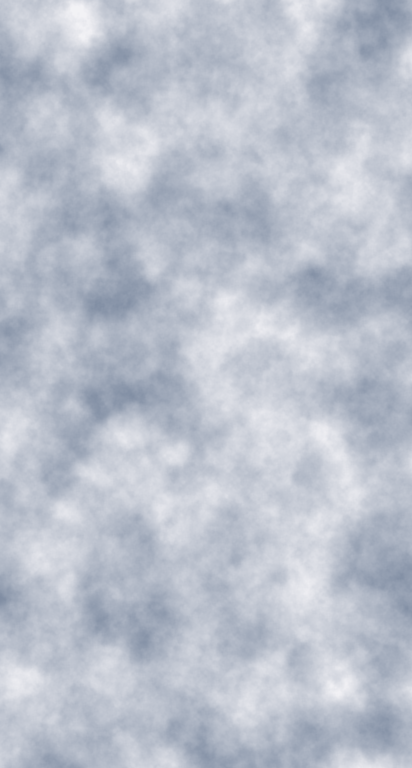
A WebGL 2 fragment shader for this texture:

```glsl
#version 300 es
precision highp float;

#define CELLS_PER_HEIGHT 12.5
#define OCTAVES 6
#define GAIN 0.575
#define LACUNARITY 2.03
#define CONTRAST 1.38
#define MEAN_TONE 0.518
#define SHADOW_COLOR vec3(0.500, 0.553, 0.638)
#define LIGHT_COLOR vec3(0.950, 0.948, 0.962)

uniform vec2 u_resolution;
out vec4 fragColor;

float hash(vec2 cell) {
    vec3 p = fract(cell.xyx * 0.1031);
    p += dot(p, p.yzx + 33.33);
    return fract((p.x + p.y) * p.z);
}

// Lattice values blended with a quintic curve, centred on zero
float valueNoise(vec2 p) {
    vec2 cell = floor(p);
    vec2 f = p - cell;
    vec2 w = f * f * f * (f * (f * 6.0 - 15.0) + 10.0);
    float lower = mix(hash(cell), hash(cell + vec2(1.0, 0.0)), w.x);
    float upper = mix(hash(cell + vec2(0.0, 1.0)), hash(cell + vec2(1.0)), w.x);
    return mix(lower, upper, w.y) - 0.5;
}

// Octaves are turned against each other to hide the lattice
float cloudNoise(vec2 p) {
    const mat2 turn = mat2(0.8, 0.6, -0.6, 0.8);
    float sum = 0.0;
    float total = 0.0;
    float amplitude = 1.0;
    for (int i = 0; i < OCTAVES; i++) {
        p = turn * p + vec2(17.3, 41.7);
        sum += amplitude * valueNoise(p);
        total += amplitude;
        amplitude *= GAIN;
        p *= LACUNARITY;
    }
    return sum / total;
}

void main() {
    vec2 uv = gl_FragCoord.xy / u_resolution.y;
    float tone = MEAN_TONE + CONTRAST * cloudNoise(uv * CELLS_PER_HEIGHT);
    vec3 color = mix(SHADOW_COLOR, LIGHT_COLOR, clamp(tone, 0.0, 1.0));
    fragColor = vec4(color, 1.0);
}
```
